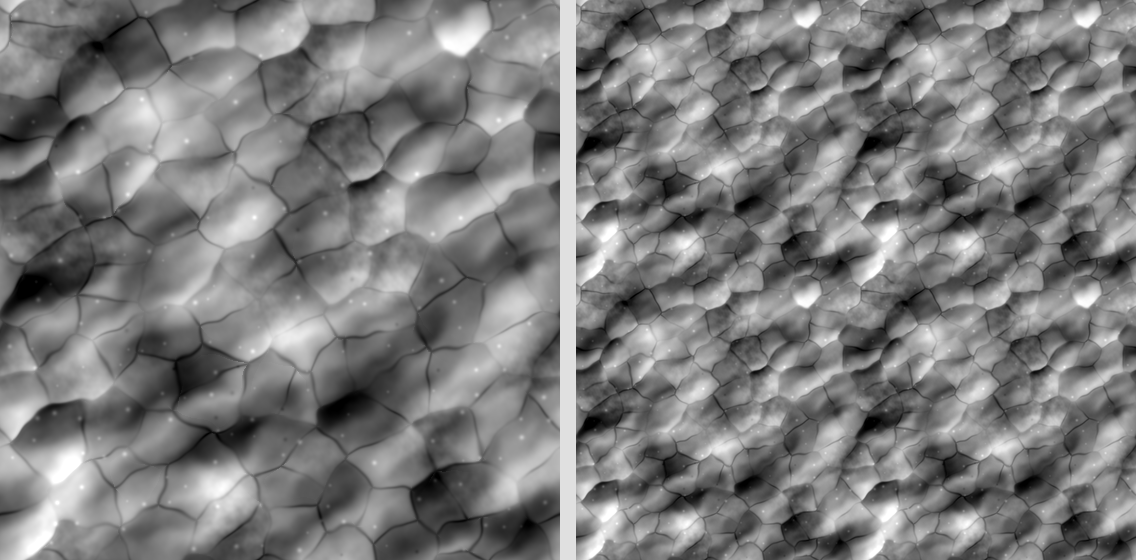
Left: one tile. Right: repeated 2 by 2.
This texture map is drawn by a Shadertoy shader. Its source:

```glsl
// Tiling grey rock relief: slanted soft folds, cracked lumps, fine bumps and bright specks.
#define MID_GREY 0.495
#define FOLD_CONTRAST 0.60
#define WARP 0.022
#define LUMP_TILT 0.62
#define LUMP_TONE 0.17
#define LUMP_SHARPNESS 15.0
#define CRACK_DEPTH 0.15
#define CRACK_WIDTH 0.035
#define SPECK_SHARE 0.30
#define SPECK_GLOW 0.20

// Whole-number matrices turn the unit tile into slanted lattices (x along, y across).
const mat2 FOLDS = mat2(3, -4, 2, 6);
const mat2 LUMPS = mat2(8, -6, 5, 10);
const mat2 ROUND = mat2(5, -2, 2, 5);

vec2 hash2(vec2 k) {
    return fract(sin(vec2(dot(k, vec2(127.1, 311.7)), dot(k, vec2(269.5, 183.3)))) * 43758.5453);
}

// Same key for lattice points that coincide after wrapping the unit tile.
vec2 wrapKey(vec2 i, mat2 m) {
    mat2 adjugate = mat2(m[1][1], -m[0][1], -m[1][0], m[0][0]);
    return floor(mod(adjugate * i + 0.5, determinant(m)));
}

float cornerSlope(vec2 i, vec2 offset, mat2 m, float salt) {
    float angle = 6.28318 * hash2(wrapKey(i, m) + salt).x;
    return dot(vec2(cos(angle), sin(angle)), offset);
}

// Gradient noise on a slanted lattice, periodic over the unit tile.
float noise(vec2 p, mat2 m, float salt) {
    vec2 q = m * p, i = floor(q), f = q - i;
    vec2 u = f * f * f * (f * (f * 6.0 - 15.0) + 10.0);
    vec2 e = vec2(1, 0);
    float low = mix(cornerSlope(i, f, m, salt), cornerSlope(i + e, f - e, m, salt), u.x);
    float high = mix(cornerSlope(i + e.yx, f - e.yx, m, salt),
                     cornerSlope(i + 1.0, f - 1.0, m, salt), u.x);
    return mix(low, high, u.y);
}

// Returns x: blended lump shade, y: distance to the nearest border in lattice units.
vec2 lumps(vec2 p) {
    vec2 q = LUMPS * p, i = floor(q), f = q - i;
    vec2 nearest = vec2(9), second = vec2(9);
    float shade = 0.0, total = 0.0;
    for (int y = -1; y <= 1; y++)
    for (int x = -1; x <= 1; x++) {
        vec2 cell = vec2(x, y);
        vec2 key = wrapKey(i + cell, LUMPS);
        vec2 r = cell + 0.08 + 0.84 * hash2(key + 3.7) - f;
        vec2 h = hash2(key + 41.3);
        float d = dot(r, r);
        float w = exp(-LUMP_SHARPNESS * d);
        shade += w * (LUMP_TONE * (h.x - 0.5) + LUMP_TILT * (h.y * h.y - 0.05) * r.y);
        total += w;
        if (d < dot(nearest, nearest)) { second = nearest; nearest = r; }
        else if (d < dot(second, second)) second = r;
    }
    float border = dot(0.5 * (nearest + second), normalize(second - nearest));
    return vec2(shade / max(total, 1e-9), border);
}

// Sparse round specks, mostly bright with a few dark pits.
float specks(vec2 p) {
    mat2 grid = mat2(25, 0, 0, 25);
    vec2 q = grid * p, i = floor(q);
    vec2 key = wrapKey(i, grid);
    vec2 h = hash2(key + 17.9);
    vec2 d = q - i - 0.22 - 0.56 * hash2(key + 5.1);
    float radius = mix(0.06, 0.12, h.y);
    float strength = h.x < SPECK_SHARE ? 0.35 + 0.65 * h.y : (h.x > 0.95 ? -0.4 : 0.0);
    return strength * exp(-dot(d, d) / (radius * radius));
}

void mainImage(out vec4 fragColor, in vec2 fragCoord) {
    vec2 p = fragCoord / iResolution.xy;

    // Bend the domain so folds and cracks meander.
    vec2 bend = vec2(noise(p, ROUND, 11.0), noise(p, ROUND, 23.0));
    vec2 ripple = vec2(noise(p, ROUND * 4.0, 31.0), noise(p, ROUND * 4.0, 47.0));
    vec2 w = p + WARP * bend + 0.014 * ripple;

    // Broad slanted folds in three octaves.
    float folds = noise(w, FOLDS, 2.0) + 0.62 * noise(w, FOLDS * 2.0, 7.0)
                + 0.26 * noise(w, FOLDS * 4.0, 13.0);
    float grey = MID_GREY + FOLD_CONTRAST * folds;

    // Lumps with a lit lower flank, parted by uneven cracks.
    vec2 lump = lumps(w);
    float open = smoothstep(-0.25, 0.3, noise(p, ROUND * 2.0, 61.0));
    float crack = exp(-pow(lump.y / CRACK_WIDTH, 2.0));
    grey += lump.x - CRACK_DEPTH * crack * mix(0.2, 1.0, open);
    grey -= 0.05 * exp(-lump.y / 0.1) * open;

    // Patchy fine roughness and specks.
    float rough = smoothstep(0.0, 0.4, noise(p, ROUND, 71.0));
    grey += (0.02 + 0.09 * rough) * noise(p, ROUND * 9.0, 83.0);
    grey += 0.03 * noise(p, ROUND * 18.0, 97.0) * (0.3 + rough);
    grey += SPECK_GLOW * specks(p);

    fragColor = vec4(vec3(clamp(grey, 0.0, 1.0)), 1.0);
}
```
